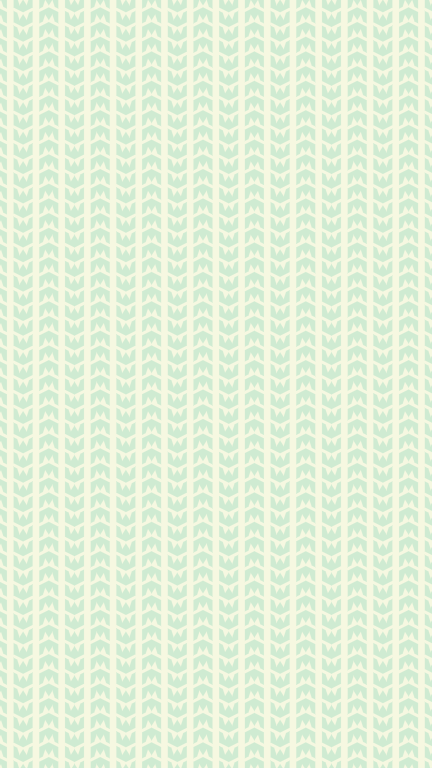
Give the GLSL for this pattern, as a Shadertoy shader.

```glsl
const vec3 CREAM = vec3(0.965, 0.972, 0.882);
const vec3 MINT = vec3(0.812, 0.922, 0.824);

// Lengths are in column pitches
const float COLUMNS = 16.81;       // columns across the canvas
const float COLUMN_SHIFT = 0.101;  // first column centre, left of the edge
const float ROW_PITCH = 0.572;
const float HALF_WIDTH = 0.37;
const float SLOPE = 0.5;           // slant of the chevron arms
const float ARM_HEIGHT = 0.44;
const float UP_APEX = 0.284;       // apex depth below the top edge
const float DOWN_APEX = 0.479;
const vec2 TOOTH_POINT = vec2(0.0, 0.5);
const vec2 NOTCH_TIP = vec2(0.14, 0.28);
const vec2 NOTCH_FOOT = vec2(0.23, 0.555);
const float EDGE_PIXELS = 0.7;

// Signed distance to a line, positive on its left
float lineSide(vec2 p, vec2 from, vec2 to) {
    vec2 dir = normalize(to - from);
    return dir.x * (p.y - from.y) - dir.y * (p.x - from.x);
}

// Signed distance to the chevron stack, negative inside; y runs from the apex
float chevronStack(vec2 p) {
    float side = abs(p.x);
    float depth = mod(p.y - SLOPE * side, ROW_PITCH);
    vec2 local = vec2(side, depth + SLOPE * side);
    float armScale = inversesqrt(1.0 + SLOPE * SLOPE);

    // Slanted gap with two pointed notches beside a central tooth
    float band = (depth - ARM_HEIGHT) * armScale;
    float outer = lineSide(local, NOTCH_TIP, NOTCH_FOOT);
    float inner = lineSide(local, TOOTH_POINT, NOTCH_TIP);
    float gap = min(inner, max(band, outer));

    // Top edges of this chevron and the next
    gap = min(gap, (ROW_PITCH - depth) * armScale);
    gap = max(gap, -depth * armScale);
    return max(gap, side - HALF_WIDTH);
}

void mainImage(out vec4 fragColor, in vec2 fragCoord) {
    float pixel = COLUMNS / iResolution.x;
    vec2 p = vec2(fragCoord.x, iResolution.y - fragCoord.y) * pixel;

    // Columns alternate between pointing up and down
    float across = p.x + COLUMN_SHIFT + 0.5;
    bool pointsUp = mod(floor(across), 2.0) < 0.5;
    float fromApex = pointsUp ? p.y - UP_APEX : DOWN_APEX - p.y;

    float dist = chevronStack(vec2(fract(across) - 0.5, fromApex));
    float edge = EDGE_PIXELS * pixel;
    fragColor = vec4(mix(MINT, CREAM, smoothstep(-edge, edge, dist)), 1.0);
}
```
